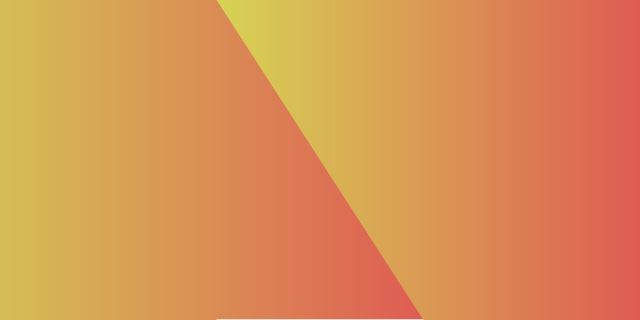
Reproduce this background procedurally as a Shadertoy shader.

```glsl
const vec3 YELLOW = vec3(0.840, 0.830, 0.330);
const vec3 GOLD = vec3(0.835, 0.745, 0.335);
const vec3 CORAL = vec3(0.873, 0.360, 0.325);

// Horizontal blend between two colours over a span of the canvas width
vec3 ramp(vec3 startColor, vec3 endColor, float startX, float endX, float x) {
    return mix(startColor, endColor, clamp((x - startX) / (endX - startX), 0.0, 1.0));
}

// Antialiased coverage of the positive side of a signed distance
float coverage(float signedDistance, float pixel) {
    return clamp(0.5 + signedDistance / pixel, 0.0, 1.0);
}

void mainImage(out vec4 fragColor, in vec2 fragCoord) {
    vec2 uv = fragCoord / iResolution.xy;
    vec2 pixel = 1.0 / iResolution.xy;
    float aspect = iResolution.x / iResolution.y;

    // Two gradient panels
    vec3 leftPanel = ramp(GOLD, CORAL, 0.0, 0.6615, uv.x);
    vec3 rightPanel = ramp(YELLOW, CORAL, 0.3385, 1.0, uv.x);

    // Slanted seam, measured in units of the canvas height
    vec2 seamNormal = normalize(vec2(1.0, 0.646));
    vec2 fromCenter = (uv - 0.5) * vec2(aspect, 1.0);
    float seamDistance = dot(fromCenter, seamNormal);
    vec3 color = mix(leftPanel, rightPanel, coverage(seamDistance, pixel.y));

    // Pale hairline along the base of the seam
    float hairline = coverage(0.0026 - uv.y, pixel.y)
                   * coverage(0.1615 - abs(uv.x - 0.5), pixel.x);
    color = mix(color, vec3(0.97, 0.93, 0.90), hairline);

    fragColor = vec4(color, 1.0);
}
```
